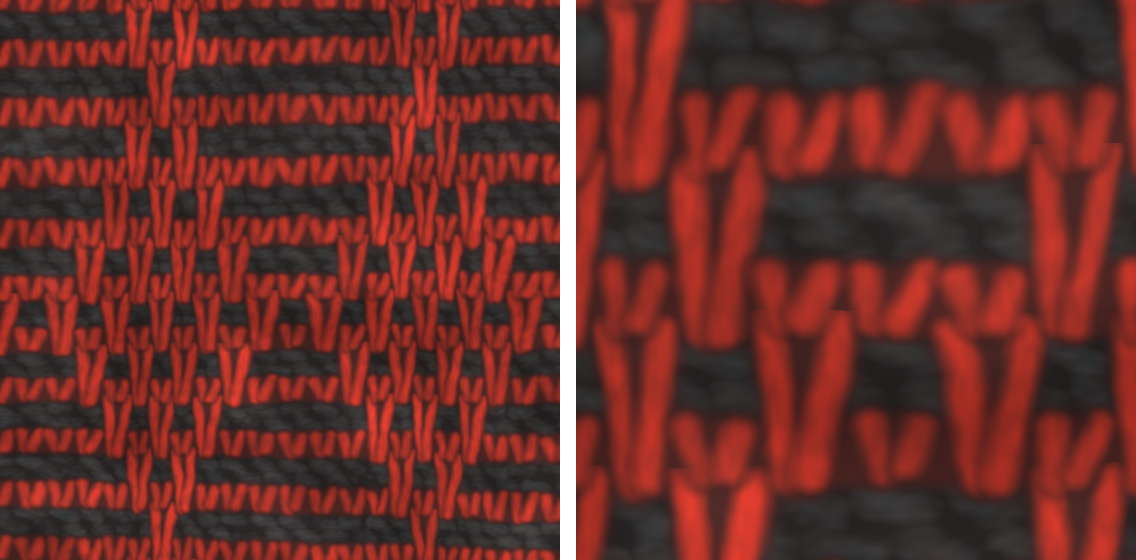
Left: the whole. Right: its middle third, enlarged.
Write a WebGL 1 fragment shader that draws this texture.

```glsl
precision highp float;
uniform vec2 u_resolution;

const vec3 RED_LIT = vec3(0.725, 0.205, 0.16);
const vec3 RED_SHADOW = vec3(0.30, 0.145, 0.135);
const vec3 WOOL_LIT = vec3(0.285, 0.275, 0.275);
const vec3 WOOL_SHADOW = vec3(0.155, 0.135, 0.135);
const float ROWS = 10.0;             // colour stripes down the canvas
const float MOTIF_WIDTH = 0.47;      // width of one diamond
const float MOTIF_CENTER = 0.288;
const float STITCHES = 10.0;         // stitches per diamond
const float MOTIF_ROWS = 8.0;
const float MOTIF_FIRST_ROW = 1.0;   // row holding the diamond's tip
const float LONG_TOP = 0.10;         // stitch ends, in rows
const float SHORT_TOP = 0.77;
const float STITCH_BOTTOM = 1.06;
const float YARN_RADIUS = 0.24;      // in stitch widths
const float PURL_RADIUS = 0.33;
const float SOFTNESS = 0.17;
const float WOBBLE = 0.007;
const float SAG = 0.021;             // stretch of the middle rows
const float TILT_TOP = -0.008;       // slope of the rows
const float TILT_BOTTOM = 0.028;
const float UNEVENNESS = 0.34;       // broad light and dark patches

vec2 hash2(vec2 p) {
  p = vec2(dot(p, vec2(127.1, 311.7)), dot(p, vec2(269.5, 183.3)));
  return fract(sin(p) * 43758.55) * 2.0 - 1.0;
}

float gradientNoise(vec2 p) {
  vec2 i = floor(p), f = fract(p);
  vec2 w = f * f * f * (f * (f * 6.0 - 15.0) + 10.0);
  vec2 e = vec2(1.0, 0.0);
  float low = mix(dot(hash2(i), f), dot(hash2(i + e.xy), f - e.xy), w.x);
  float high = mix(dot(hash2(i + e.yx), f - e.yx), dot(hash2(i + 1.0), f - 1.0), w.x);
  return mix(low, high, w.y);
}

// x: distance to the segment, y: signed offset across, z: length along
vec3 segment(vec2 p, vec2 a, vec2 b) {
  vec2 d = b - a, q = p - a;
  float len = length(d);
  float along = dot(q, d) / len;
  float across = (q.x * d.y - q.y * d.x) / len;
  return vec3(length(vec2(across, along - clamp(along, 0.0, len))), across, along);
}

// 1 where a stitch spans the dark stripe, following the diamond outline
float isLong(float stitch, float row) {
  float count = 5.0 - abs(mod(row - MOTIF_FIRST_ROW, MOTIF_ROWS) - 4.0);
  float s = mod(stitch + 0.5 * STITCHES, STITCHES) - 0.5 * STITCHES;
  return step(abs(s), count - 0.5) * step(0.5, mod(s + count + 20.0, 2.0));
}

float roundness(float d, float r) {
  return max(0.0, 1.0 - d * d / (r * r));
}

void main() {
  float side = min(u_resolution.x, u_resolution.y);
  vec2 uv = gl_FragCoord.xy / side;
  float stitchWidth = MOTIF_WIDTH / STITCHES;
  float aspect = 1.0 / (ROWS * stitchWidth);
  float edge = max(SOFTNESS, 1.5 / (side * stitchWidth));

  // Uneven hand tension
  vec2 p = vec2(uv.x, 1.0 - uv.y);
  float sagAt = (p.y - 0.44) / 0.2;
  float tilt = mix(TILT_TOP, TILT_BOTTOM, smoothstep(0.6, 0.95, p.y));
  p.y -= SAG * exp(-sagAt * sagAt) + tilt * (p.x - 0.5);
  p += WOBBLE * vec2(gradientNoise(uv * 7.0), gradientNoise(uv * 5.0 + 31.0));
  p += 0.8 * WOBBLE * vec2(gradientNoise(uv * 24.0 + 9.0), gradientNoise(uv * 22.0 + 57.0));

  // Stitch units: rows in v, isotropic position in q
  float u = (p.x - MOTIF_CENTER) / stitchWidth;
  u += 0.28 * sin(6.2832 * u / STITCHES);
  float v = p.y * ROWS;
  vec2 q = vec2(u, v * aspect);
  float column = floor(u + 0.5);
  float row = floor(v);

  // Dark purl bumps, two courses per stripe
  float bump = 0.0;
  for (int c = 0; c < 2; c++) {
    for (int i = -1; i <= 1; i++) {
      float course = float(c);
      vec2 jitter = hash2(vec2(column + float(i), row * 2.0 + course));
      vec2 center = vec2(column + float(i) + 0.45 * course, (row + 0.29 + 0.27 * course) * aspect);
      center += 0.08 * jitter;
      vec2 reach = vec2(0.2, 0.10 + 0.08 * jitter.x);
      float d = segment(q, center - reach, center + reach).x;
      bump = max(bump, roundness(d, PURL_RADIUS) * (0.8 + 0.2 * jitter.y));
    }
  }
  float fuzz = gradientNoise(q * vec2(1.3, 2.0)) + 0.5 * gradientNoise(q * vec2(4.0, 7.0));
  vec3 color = mix(WOOL_SHADOW, WOOL_LIT, clamp(bump * 0.55 + 0.6 * fuzz, 0.0, 1.2));
  color += vec3(-0.02, 0.008, 0.012) * bump * smoothstep(-0.1, 0.4, gradientNoise(q * 2.3));

  // Red shade behind the short stitches
  float band = abs(fract(v - 0.42) - 0.5);
  color = mix(color, RED_SHADOW, 1.0 - smoothstep(0.15, 0.31, band));

  // Red stitches, each a pair of slanted yarn legs
  float fiber = gradientNoise(q * vec2(8.0, 3.0)) + 1.3 * gradientNoise(q * 2.0 + 40.0);
  for (int j = 0; j < 2; j++) {
    for (int i = -1; i <= 1; i++) {
      vec2 id = vec2(column + float(i), row - float(j));
      float tall = isLong(id.x, id.y);
      vec2 jitter = hash2(id + 0.37);
      float top = (id.y + mix(SHORT_TOP, LONG_TOP, tall) + 0.02 * jitter.y) * aspect;
      float bottom = (id.y + STITCH_BOTTOM + 0.05 * tall + 0.02 * jitter.x) * aspect;
      // Shaded red between the legs of a long stitch
      float gap = segment(q, vec2(id.x, top), vec2(id.x, bottom)).x;
      color = mix(color, RED_SHADOW, 0.75 * tall * (1.0 - smoothstep(0.1, 0.4, gap)));
      for (int k = 0; k < 2; k++) {
        float leg = float(k);
        vec2 slip = hash2(id * 1.7 + 5.3 + 11.0 * leg);
        float topX = mix(-0.29 - 0.06 * tall, 0.33 + 0.11 * tall, leg);
        float bottomX = mix(-0.14, 0.12, leg) * (1.0 - 0.2 * tall);
        vec2 a = vec2(id.x + topX + 0.05 * jitter.x + 0.05 * slip.x, top + 0.07 * slip.y);
        vec2 b = vec2(id.x + bottomX + 0.06 * jitter.y, bottom + 0.06 * slip.x);
        vec3 yarn = segment(q, a, b);
        float radius = YARN_RADIUS * (1.0 + 0.09 * slip.y + 0.06 * tall);
        float ply = sin(yarn.z * 13.0 + yarn.y * 11.0);
        float light = roundness(yarn.x, radius * 1.15) + 0.02 * ply + 0.24 * fiber;
        light *= 0.91 + 0.10 * jitter.x + 0.06 * slip.y + 0.12 * tall;
        float halo = 1.0 - smoothstep(radius - 0.05, radius + 0.2, yarn.x);
        float cover = 1.0 - smoothstep(radius - edge, radius + edge, yarn.x);
        color *= 1.0 - 0.07 * halo;
        color = mix(color, mix(RED_SHADOW, RED_LIT, clamp(light, 0.0, 1.15)), cover);
      }
    }
  }
  color *= 1.0 + UNEVENNESS * (gradientNoise(uv * 6.0 + 3.0) + 0.7 * gradientNoise(uv * 13.0));
  gl_FragColor = vec4(color, 1.0);
}
```
